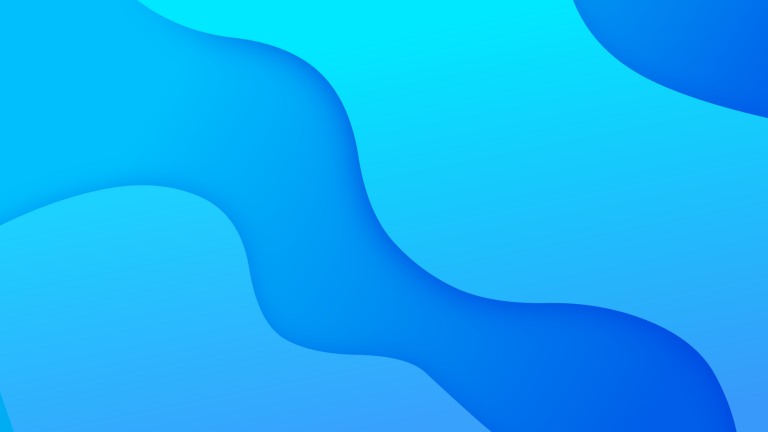
A WebGL 2 fragment shader for this background:

```glsl
#version 300 es
precision highp float;

uniform vec2 u_resolution;
out vec4 fragColor;

// Colours
const vec3 CYAN = vec3(0.00, 0.91, 1.00);
const vec3 PERIWINKLE = vec3(0.22, 0.60, 0.98);
const vec3 AQUA = vec3(0.11, 0.82, 1.00);
const vec3 SOFT_BLUE = vec3(0.22, 0.63, 0.99);
const vec3 SKY = vec3(0.00, 0.75, 0.99);
const vec3 ROYAL = vec3(0.00, 0.37, 0.91);
const vec3 AZURE = vec3(0.00, 0.58, 0.95);
const vec3 COBALT = vec3(0.00, 0.40, 0.92);
const vec3 CORNER = vec3(0.00, 0.68, 0.95);
const vec3 SHADOW = vec3(0.00, 0.20, 0.86);

// Shadow widths and strengths, in canvas heights
const float WIDE_SHADOW = 0.075;
const float NARROW_SHADOW = 0.055;
const float UPPER_STRENGTH = 0.42;
const float LOWER_STRENGTH = 0.17;
const float POCKET_STRENGTH = 0.17;

// Control polygons of the flowing edges, left to right
const int KNOTS = 11;
const vec2 UPPER_EDGE[KNOTS] = vec2[KNOTS](
    vec2(0.208, 1.088), vec2(0.407, 0.928), vec2(0.671, 0.898), vec2(0.810, 0.766),
    vec2(0.850, 0.507), vec2(0.975, 0.370), vec2(1.137, 0.296), vec2(1.394, 0.301),
    vec2(1.613, 0.211), vec2(1.699, 0.051), vec2(1.722, -0.111));
const vec2 LOWER_EDGE[KNOTS] = vec2[KNOTS](
    vec2(-0.162, 0.396), vec2(0.120, 0.539), vec2(0.366, 0.586), vec2(0.556, 0.505),
    vec2(0.597, 0.255), vec2(0.713, 0.181), vec2(0.944, 0.176), vec2(1.028, 0.097),
    vec2(1.157, -0.019), vec2(1.227, -0.056), vec2(1.296, -0.100));
const vec2 POCKET_EDGE[4] = vec2[4](
    vec2(1.287, 1.102), vec2(1.366, 0.898), vec2(1.569, 0.773), vec2(2.014, 0.674));
const vec2 CORNER_POINT = vec2(0.0, 0.093);
const vec2 CORNER_NORMAL = vec2(0.944, 0.330);

// Signed distance to one quadratic B-spline bend, positive on its left
float bendDistance(vec2 p, vec2 k0, vec2 k1, vec2 k2) {
    vec2 start = 0.5 * (k0 + k1);
    vec2 slope = k1 - k0;
    vec2 curve = 0.5 * (k0 - 2.0 * k1 + k2);
    vec2 chord = slope + curve;
    float t = clamp(dot(p - start, chord) / dot(chord, chord), 0.0, 1.0);
    // Damped Newton steps towards the closest point
    for (int i = 0; i < 7; i++) {
        vec2 offset = start + t * (slope + t * curve) - p;
        vec2 tangent = slope + 2.0 * t * curve;
        float speed = dot(tangent, tangent);
        float bend = max(speed + 2.0 * dot(offset, curve), 0.5 * speed);
        t = clamp(t - dot(offset, tangent) / bend, 0.0, 1.0);
    }
    vec2 away = p - start - t * (slope + t * curve);
    vec2 tangent = slope + 2.0 * t * curve;
    float side = tangent.x * away.y - tangent.y * away.x;
    return side < 0.0 ? -length(away) : length(away);
}

float nearer(float a, float b) {
    return abs(a) < abs(b) ? a : b;
}

float edgeDistance(vec2 p, vec2 knots[KNOTS]) {
    float d = 1e3;
    for (int i = 0; i < KNOTS - 2; i++) {
        d = nearer(d, bendDistance(p, knots[i], knots[i + 1], knots[i + 2]));
    }
    return d;
}

vec3 ramp(vec3 from, vec3 to, float a, float b, float t) {
    return mix(from, to, clamp((t - a) / (b - a), 0.0, 1.0));
}

// Soft falloff outside a sheet
float shade(float d, float width) {
    float x = max(d, 0.0) / width;
    return exp(-1.6 * x - x * x);
}

void main() {
    vec2 p = gl_FragCoord.xy / u_resolution.y;
    float halfPixel = 0.75 / u_resolution.y;
    float fall = 1.0 - p.y + 0.2 * p.x;
    float diagonal = p.x + 0.6 * (1.0 - p.y);

    float upper = edgeDistance(p, UPPER_EDGE);
    float lower = edgeDistance(p, LOWER_EDGE);
    float pocket = nearer(
        bendDistance(p, POCKET_EDGE[0], POCKET_EDGE[1], POCKET_EDGE[2]),
        bendDistance(p, POCKET_EDGE[1], POCKET_EDGE[2], POCKET_EDGE[3]));
    float corner = dot(p - CORNER_POINT, CORNER_NORMAL);

    // Deep band with the shadows of both sheets
    vec3 color = ramp(SKY, ROYAL, 0.50, 2.08, diagonal);
    float upperFade = smoothstep(0.22, 0.75, p.x);
    color = mix(color, SHADOW, UPPER_STRENGTH * upperFade * shade(-upper, WIDE_SHADOW));
    color = mix(color, SHADOW, LOWER_STRENGTH * shade(lower, NARROW_SHADOW));

    // Upper sheet and the pocket cut into it
    vec3 upperSheet = ramp(CYAN, PERIWINKLE, 0.255, 1.28, fall);
    vec3 pocketColor = ramp(AZURE, COBALT, 1.34, 1.89, diagonal);
    pocketColor = mix(pocketColor, SHADOW, POCKET_STRENGTH * shade(pocket, NARROW_SHADOW));
    upperSheet = mix(upperSheet, pocketColor, smoothstep(-halfPixel, halfPixel, pocket));
    color = mix(color, upperSheet, smoothstep(-halfPixel, halfPixel, upper));

    // Lower sheet with its clipped corner
    vec3 lowerSheet = ramp(AQUA, SOFT_BLUE, 0.505, 1.18, fall);
    lowerSheet = mix(CORNER, lowerSheet, smoothstep(-halfPixel, halfPixel, corner));
    color = mix(color, lowerSheet, smoothstep(-halfPixel, halfPixel, -lower));

    fragColor = vec4(color, 1.0);
}
```
